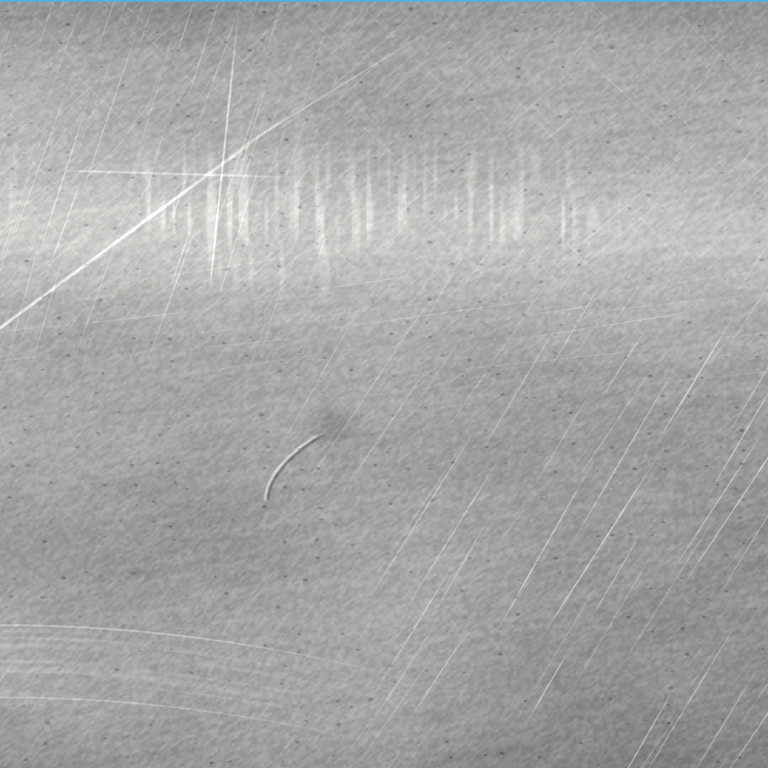
Give the GLSL for this texture, as a Shadertoy shader.

```glsl
// Scratched, brushed sheet metal with a bright horizontal sheen and a small dent.

const vec3 COOL_STEEL = vec3(0.992, 0.998, 1.012);
const vec3 WARM_SHEEN = vec3(1.002, 1.004, 0.988);
const vec3 TOP_EDGE = vec3(0.33, 0.69, 0.86);

float hash(vec2 p) {
    vec3 q = fract(p.xyx * 0.1031);
    q += dot(q, q.yzx + 33.33);
    return fract((q.x + q.y) * q.z);
}

float noise(vec2 p) {
    vec2 i = floor(p), f = fract(p);
    f = f * f * (3.0 - 2.0 * f);
    return mix(mix(hash(i), hash(i + vec2(1, 0)), f.x),
               mix(hash(i + vec2(0, 1)), hash(i + vec2(1, 1)), f.x), f.y);
}

float fbm(vec2 p) {
    float sum = 0.0, amp = 0.5;
    for (int i = 0; i < 4; i++) {
        sum += amp * noise(p);
        p = p * 2.03 + 17.0;
        amp *= 0.5;
    }
    return sum;
}

float bump(float x, float width) { return exp(-x * x / (width * width)); }

float hairline(float dist, float width, float px) {
    return 1.0 - smoothstep(0.0, width + px, abs(dist));
}

// Coordinates whose x axis runs along the given angle
vec2 alongAngle(vec2 p, float angle) {
    float c = cos(angle), s = sin(angle);
    return vec2(c * p.x + s * p.y, c * p.y - s * p.x);
}

// One tapered straight scratch from a to b
float scratch(vec2 p, vec2 a, vec2 b, float width, float px) {
    vec2 ab = b - a;
    float t = dot(p - a, ab) / dot(ab, ab);
    float fade = smoothstep(0.0, 0.1, t) * (1.0 - smoothstep(0.6, 1.0, t));
    return fade * hairline(length(p - a - ab * t), width, px);
}

// Scattered scratches: one candidate per cell, slightly tilted and tapered
float scratchField(vec2 p, float angle, vec2 cell, float density, float seed, float px) {
    p = alongAngle(p, angle);
    vec2 home = floor(p / cell);
    float sum = 0.0;
    for (int j = -1; j <= 1; j++)
    for (int i = -1; i <= 1; i++) {
        vec2 id = home + vec2(i, j);
        vec2 key = id + seed;
        vec2 d = p - (id + vec2(hash(key), hash(key + 41.3))) * cell;
        float reach = cell.x * mix(0.2, 0.75, hash(key + 83.7));
        float tilt = 0.09 * (hash(key + 129.1) - 0.5);
        float taper = 1.0 - smoothstep(0.3, 1.0, abs(d.x) / reach);
        float strength = hash(key + 171.9);
        sum += taper * hairline(d.y - tilt * d.x, 0.0006, px)
             * mix(0.3, 1.0, strength) * step(hash(key + 211.7), density);
    }
    return sum;
}

// Sparse dark pits
float pits(vec2 p, float cells, float px) {
    vec2 id = floor(p * cells);
    vec2 centre = 0.2 + 0.6 * vec2(hash(id + 5.0), hash(id + 61.0));
    vec2 d = (fract(p * cells) - centre) / cells;
    float radius = mix(0.0008, 0.0025, hash(id + 97.0));
    return step(0.72, hash(id + 143.0)) * (1.0 - smoothstep(radius - px, radius + px, length(d * vec2(0.8, 1.2))));
}

// Broad reflection: sheen band, blotches, dim edges and corner
float sheen(vec2 p) {
    float v = 0.612 + 0.08 * bump(p.y - 0.72, 0.22) + 0.085 * bump(p.y - 0.695, 0.07);
    v += 0.02 * bump(p.y - 0.2, 0.15) - 0.05 * smoothstep(0.92, 1.0, p.y);
    v -= 0.10 * smoothstep(0.3, 1.1, p.x - p.y) + 0.03 * (1.0 - smoothstep(0.0, 0.1, p.y));
    return v + 0.13 * (fbm(p * vec2(4.0, 7.0) + 3.0) - 0.47);
}

// Fine diagonal grain and brushed streaks
float grain(vec2 p) {
    float v = 0.075 * (noise(alongAngle(p, 0.6) * vec2(130.0, 320.0)) - 0.5);
    v += 0.055 * (noise(p * 270.0 + 31.0) - 0.5);
    v += 0.035 * (noise(alongAngle(p, 0.12) * vec2(9.0, 150.0)) - 0.5);
    float rubbed = bump(p.y - 0.72, 0.08) * smoothstep(0.35, 0.6, noise(p * vec2(9.0, 5.0) + 8.0));
    return v + 0.11 * rubbed * smoothstep(0.45, 0.9, noise(p * vec2(150.0, 14.0)));
}

// Wide curved wipe marks at the lower left
float wipeMarks(vec2 p, float px) {
    float v = p.y + 0.25 * p.x * p.x;
    float fade = 1.0 - smoothstep(0.15, 0.6, p.x);
    float streaks = smoothstep(0.45, 0.95, noise(vec2(v * 230.0, p.x * 3.0)));
    float lines = hairline(v - 0.186, 0.001, px) + 0.7 * hairline(v - 0.092, 0.0008, px);
    return fade * (0.07 * streaks * bump(v - 0.14, 0.055) + 0.14 * lines);
}

// Hooked dent: a light lip beside a dark crease, with a smudge at its tip
float dent(vec2 p, float px) {
    float s = (p.y - 0.346) / 0.09;
    float d = (p.x - 0.345 - 0.072 * s * s) / sqrt(1.0 + 2.56 * s * s);
    float span = smoothstep(0.0, 0.06, s) * (1.0 - smoothstep(0.94, 1.0, s));
    float crease = 0.2 * hairline(d, 0.002, px) - 0.17 * hairline(d - 0.004, 0.002, px);
    return span * crease - 0.09 * bump(length((p - vec2(0.435, 0.445)) * vec2(0.8, 1.2)), 0.025);
}

void mainImage(out vec4 fragColor, in vec2 fragCoord) {
    vec2 uv = fragCoord / iResolution.xy;
    float px = 1.0 / iResolution.y;
    float light = sheen(uv) + grain(uv) + wipeMarks(uv, px) + dent(uv, px);

    // Scratch families, each kept to its own region
    float lowerRight = smoothstep(0.35, 0.75, uv.x + 0.25 * uv.y) * (1.0 - smoothstep(0.5, 0.75, uv.y));
    float upperLeft = (1.0 - smoothstep(0.2, 0.6, uv.x)) * smoothstep(0.45, 0.65, uv.y);
    float upper = smoothstep(0.4, 0.7, uv.y);
    light += 0.19 * lowerRight * scratchField(uv, 1.01, vec2(0.26, 0.026), 0.6, 3.0, px);
    light += 0.12 * upperLeft * scratchField(uv, 1.26, vec2(0.22, 0.014), 0.65, 19.0, px);
    light += 0.05 * upper * scratchField(uv, 0.72, vec2(0.18, 0.014), 0.6, 37.0, px);
    light += 0.045 * upper * scratchField(uv, -0.8, vec2(0.2, 0.016), 0.5, 53.0, px);
    light += 0.07 * bump(uv.y - 0.58, 0.1) * scratchField(uv, 0.13, vec2(0.28, 0.016), 0.6, 71.0, px);
    light += 0.05 * scratchField(uv, 0.95, vec2(0.12, 0.02), 0.4, 89.0, px);

    // Deep single scratches
    float broken = mix(0.45, 1.0, noise(uv * 35.0));
    light += 0.33 * broken * scratch(uv, vec2(-0.08, 0.514), vec2(0.45, 0.905), 0.0022, px);
    light += 0.10 * scratch(uv, vec2(0.3, 0.80), vec2(0.6, 0.985), 0.001, px);
    light += 0.20 * scratch(uv, vec2(0.273, 0.62), vec2(0.314, 1.02), 0.0012, px);
    light += 0.13 * scratch(uv, vec2(0.08, 0.778), vec2(0.42, 0.768), 0.0015, px);
    light -= 0.13 * pits(uv, 42.0, px);

    vec3 color = light * mix(COOL_STEEL, WARM_SHEEN, smoothstep(0.6, 0.76, light));
    color = mix(color, TOP_EDGE, smoothstep(-px, px, uv.y - 0.9975));
    fragColor = vec4(clamp(color, 0.0, 1.0), 1.0);
}
```
